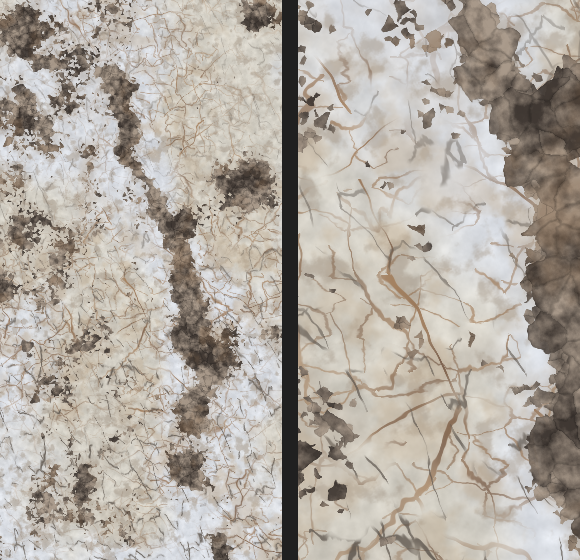
Left, the full canvas; right, a detail of the centre.
This texture is drawn by a Shadertoy shader. Its source:

```glsl
// Weathered granite slab: cool white and cream ground, rusty branching veins,
// steep grey cracks, and a wandering seam of broken brown mineral grains.
// Cell borders give veins and grains; a richness field decides where grains sit.

float hash(vec2 p) {
    return fract(sin(dot(p, vec2(127.1, 311.7))) * 43758.5);
}

float noise(vec2 p) {
    vec2 i = floor(p), f = fract(p);
    f = f * f * (3.0 - 2.0 * f);
    return mix(mix(hash(i), hash(i + vec2(1, 0)), f.x),
               mix(hash(i + vec2(0, 1)), hash(i + vec2(1, 1)), f.x), f.y);
}

float fbm(vec2 p) {
    float sum = 0.0, gain = 0.516;
    for (int i = 0; i < 5; i++) {
        sum += gain * noise(p);
        p = mat2(1.6, 1.2, -1.2, 1.6) * p + 7.3;
        gain *= 0.5;
    }
    return sum;
}

vec2 warp(vec2 p) {
    return vec2(fbm(p), fbm(p + 31.7)) - 0.5;
}

float blob(vec2 p, vec2 centre, float radius) {
    vec2 d = (p - centre) / radius;
    return exp(-dot(d, d));
}

// Distance to the nearest cell border; a and b are the two closest sites
float cells(vec2 p, out vec2 a, out vec2 b) {
    float first = 9.0, second = 9.0;
    a = b = p;
    for (int j = -1; j <= 1; j++)
    for (int i = -1; i <= 1; i++) {
        vec2 id = floor(p) + vec2(i, j);
        vec2 site = id + 0.05 + 0.9 * vec2(hash(id), hash(id + 17.3));
        float d = length(site - p);
        if (d < first) { second = first; b = a; first = d; a = site; }
        else if (d < second) { second = d; b = site; }
    }
    return dot(0.5 * (a + b) - p, normalize(b - a));
}

// Broken network: each border is kept or dropped by its own hash
float veins(vec2 p, float scale, float width, float keep) {
    vec2 a, b;
    float border = cells(p * scale + 0.7 * warp(p * scale * 1.3), a, b) / scale;
    vec2 link = floor(a) + floor(b);
    float w = width * (0.4 + hash(link + 3.1)), px = 0.6 / iResolution.y;
    float line = 1.0 - smoothstep(w - px, w + px, border);
    return step(hash(link), keep) * (0.85 * line + 0.15 * exp(-border / (3.0 * w)));
}

// Horizontal position of the grain seam at height y
float seam(float y) {
    float t = 1.0 - y;
    return 0.205 + 0.2 * t - 0.03 * cos(10.0 * (t - 0.22)) + 0.025 * (noise(vec2(y * 18.0, 1.0)) - 0.5);
}

float richness(vec2 p) {
    float width = 0.01 + 0.02 * noise(vec2(p.y * 12.0, 2.0));
    float off = (p.x - seam(p.y)) / width;
    float r = 1.1 * exp(-off * off) * (1.0 - smoothstep(0.84, 0.9, p.y))
            * smoothstep(0.1, 0.45, noise(vec2(p.y * 19.0, 5.0)));
    r += 1.1 * blob(p, vec2(0.445, 0.67), 0.054) + 0.9 * blob(p, vec2(0.39, 0.37), 0.042);
    r += blob(p, vec2(0.46, 0.97), 0.033) + 0.8 * blob(p, vec2(0.485, 0.41), 0.026);
    r += 0.8 * blob(p, vec2(0.035, 0.95), 0.034) + 0.7 * blob(p, vec2(0.03, 0.8), 0.036);
    r += 0.8 * blob(p, vec2(0.33, 0.6), 0.026) + 0.3 * blob(p, vec2(0.19, 0.09), 0.07);
    // Dust: clumps towards the left edge, thin scatter around the seam
    float left = 1.0 - smoothstep(0.04, 0.34, p.x);
    r += 0.42 * left * smoothstep(0.42, 0.62, fbm(p * 12.0 + 4.0));
    r += 0.16 * exp(-abs(p.x - seam(p.y)) / 0.05);
    return r + 0.9 * (fbm(p * 26.0) - 0.5);
}

void mainImage(out vec4 fragColor, in vec2 fragCoord) {
    vec2 p = fragCoord / iResolution.y;

    // Ground: cream drifting into cool white beside the seam and at upper left
    float cool = fbm(p * 5.0 + 2.0) + 0.22 * exp(-abs(p.x - seam(p.y)) / 0.06)
               + 0.2 * blob(p, vec2(0.1, 0.85), 0.2) - 0.08 * blob(p, vec2(0.12, 0.35), 0.22);
    vec3 color = mix(vec3(0.835, 0.82, 0.78), vec3(0.86, 0.875, 0.90), smoothstep(0.4, 0.66, cool));
    color += 0.16 * (fbm(p * 110.0) - 0.5) + 0.06 * (fbm(p * 30.0 + 8.0) - 0.5);
    color = mix(color, vec3(0.64, 0.59, 0.53), 0.5 * smoothstep(0.53, 0.74, fbm(p * 75.0 + 3.0)));

    // Rust stain, then veins from long to hair-fine, each size turned its own way
    float rust = smoothstep(0.42, 0.68, fbm(p * 6.0 + 13.0) + 0.18 * blob(p, vec2(0.15, 0.5), 0.15)
               + 0.18 * blob(p, vec2(0.34, 0.94), 0.13));
    color = mix(color, vec3(0.75, 0.66, 0.54), 0.4 * rust * smoothstep(0.45, 0.7, fbm(p * 40.0)));
    float web = 0.0;
    for (int i = 0; i < 4; i++) {
        float k = float(i), turn = 0.7 + 1.3 * k;
        vec2 q = mat2(cos(turn), -0.6 * sin(turn), sin(turn), 0.6 * cos(turn)) * p + 3.0 * k;
        web = max(web, (1.0 - 0.1 * k) * veins(q, 11.0 * pow(1.75, k), 0.0009 - 0.00012 * k, 0.5));
    }
    vec3 rustColor = mix(vec3(0.64, 0.47, 0.31), vec3(0.42, 0.31, 0.24), noise(p * 40.0));
    color = mix(color, rustColor, web * (0.22 + 0.63 * rust) * smoothstep(0.1, 0.5, noise(p * 28.0 + 4.0)));

    // Steep grey cracks, stronger and more broken in the lower half
    vec2 steep = vec2(dot(p, vec2(0.92, 0.4)), 0.5 * dot(p, vec2(0.4, -0.92)));
    float crack = max(veins(steep + 7.0, 20.0, 0.0008, 0.5), 0.9 * veins(steep + 9.0, 42.0, 0.0006, 0.45));
    crack *= smoothstep(0.3, 0.55, noise(p * 80.0)) * mix(0.85, 0.35, smoothstep(0.3, 0.7, p.y));
    color = mix(color, vec3(0.36, 0.33, 0.30), crack);

    // Tan halo around the rich zones
    color = mix(color, vec3(0.68, 0.62, 0.55), 0.35 * smoothstep(0.1, 0.55, richness(p)));

    // Grains from fine dust up to coarse chunks
    for (int i = 0; i < 3; i++) {
        float k = float(i), scale = 230.0 * pow(0.53, k);
        vec2 a, b, q = p * scale + 1.1 * warp(p * scale * 0.8) + 40.0 * k;
        float border = cells(q, a, b);
        float level = 0.2 + 0.08 * k, spread = 0.65 - 0.14 * k;
        bool here = richness((a - 40.0 * k) / scale) > level + spread * hash(floor(a));
        bool beside = richness((b - 40.0 * k) / scale) > level + spread * hash(floor(b));
        float edge = smoothstep(0.0, scale / iResolution.y, border);
        float cover = here ? (beside ? 1.0 : edge) : 0.0;
        float tone = 0.5 * hash(floor(a) + 5.0) + 1.7 * fbm(p * 120.0) + 0.8 * noise(p * 22.0) - 1.0;
        vec3 grain = mix(vec3(0.25, 0.22, 0.20), vec3(0.66, 0.60, 0.54), clamp(tone, 0.0, 1.0));
        grain = mix(grain, vec3(0.53, 0.41, 0.30), 0.35 * smoothstep(0.5, 0.75, fbm(p * 30.0 + 6.0)));
        grain *= mix(0.82, 1.0, smoothstep(0.0, 0.12, border));
        color = mix(color, grain, cover * 0.93);
    }

    fragColor = vec4(clamp(color, 0.0, 1.0), 1.0);
}
```
